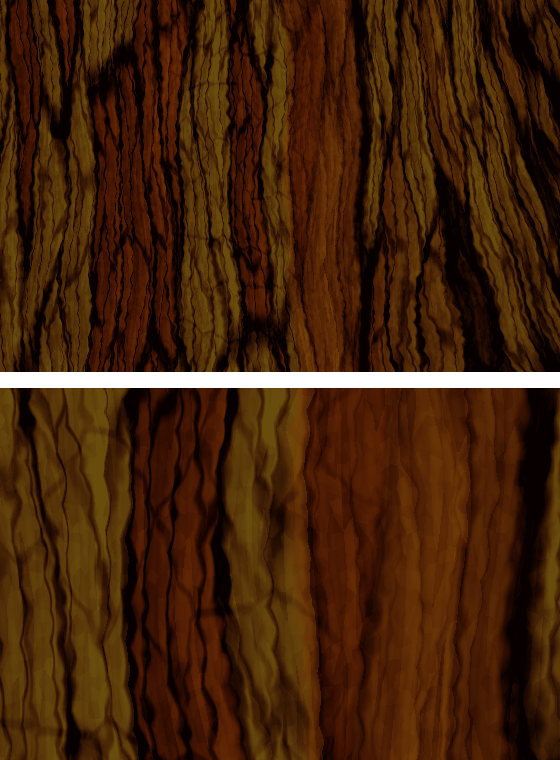
Top: the whole. Bottom: its middle third, enlarged.
Give the GLSL for this texture, as a WebGL 1 fragment shader.

```glsl
precision highp float;
// Shaggy tree bark: long peeling strips over redder inner bark, split by dark cracks.
// Stretched cellular noise at several scales is laid along a leaning, wavy grain
// to build one tone value, which a quadratic colour ramp turns into browns.

uniform vec2 u_resolution;

// Colour ramp: shadow + rise * tone + bend * tone^2
const vec3 SHADOW = vec3(0.075, 0.020, 0.002);
const vec3 RISE = vec3(0.38, 0.16, 0.022);
const vec3 BEND = vec3(-0.08, 0.07, 0.016);
const vec3 INNER_TINT = vec3(1.16, 0.80, 0.50);

// Cells per canvas height, across and along the grain
const vec2 STRIP_SCALE = vec2(13.0, 1.35);
const vec2 SPLIT_SCALE = vec2(33.0, 3.3);
const vec2 FLAKE_SCALE = vec2(17.0, 8.0);
const vec2 FIBRE_SCALE = vec2(135.0, 13.0);
const vec2 GRAIN_SCALE = vec2(115.0, 78.0);
const vec2 RAGGED_SCALE = vec2(58.0, 32.0);

const float BASE_TONE = 0.90;
const float STRIP_DEPTH = 0.85;
const float SPLIT_DEPTH = 0.55;
const float FLAKE_DEPTH = 0.28;
const float INNER_DEPTH = 0.26;
const float RAGGEDNESS = 0.010;
const float LEAN = 0.30;
const float FISSURE_X = 0.975;

vec2 hash2(vec2 p) {
  vec3 q = fract(p.xyx * vec3(0.1031, 0.1030, 0.0973));
  q += dot(q, q.yzx + 33.33);
  return fract((q.xx + q.yz) * q.zy);
}

// Cellular noise: nearest distance, gap to the second, cell id, sideways offset
vec4 cells(vec2 p) {
  vec2 base = floor(p);
  float near = 8.0;
  float second = 8.0;
  float id = 0.0;
  float side = 0.0;
  for (int j = -1; j <= 1; j++) {
    for (int i = -1; i <= 1; i++) {
      vec2 cell = base + vec2(float(i), float(j));
      vec2 away = p - cell - hash2(cell);
      float d = length(away);
      if (d < near) {
        second = near;
        near = d;
        id = hash2(cell + 71.7).x;
        side = away.x;
      } else {
        second = min(second, d);
      }
    }
  }
  return vec4(near, second - near, id, side);
}

float crack(float gap, float width) {
  return 1.0 - smoothstep(width * 0.15, width, gap);
}

// Soft-edged band between two positions
float band(float x, float from, float to, float soft) {
  return smoothstep(from - soft, from + soft, x) * (1.0 - smoothstep(to - soft, to + soft, x));
}

// Straightens the grain: it leans on the right and sways everywhere
vec2 alongGrain(vec2 p) {
  float lean = LEAN * smoothstep(0.9, 1.5, p.x) + 0.05 * band(p.x, 0.55, 0.95, 0.2);
  float sway = 0.012 * sin(p.y * 6.3 + p.x * 7.0) + 0.006 * sin(p.y * 14.7 - p.x * 19.0 + 1.3);
  return vec2(p.x + lean * (p.y - 0.5) + sway, p.y);
}

void main() {
  vec2 p = gl_FragCoord.xy / u_resolution.y;
  vec2 g = alongGrain(p);
  float ragged = cells(g * RAGGED_SCALE + 5.0).x - 0.45;
  vec2 r = g + vec2(RAGGEDNESS * ragged, 0.0);

  vec4 strip = cells(r * STRIP_SCALE + 20.0);
  vec4 split = cells(r * SPLIT_SCALE + 40.0);
  vec4 flake = cells(r * FLAKE_SCALE + 60.0);
  vec4 fibre = cells(g * FIBRE_SCALE + 80.0);
  vec4 grain = cells(p * GRAIN_SCALE);

  // Regions: bare smooth band, finely split right side, dim outer edges
  float bare = band(r.x, 0.775, FISSURE_X, 0.008);
  float fine = smoothstep(0.98, 1.08, p.x);
  float dim = 0.13 * (1.0 - smoothstep(0.0, 0.45, p.x)) + 0.30 * smoothstep(1.25, 1.5, p.x);
  float drift = sin(g.x * 17.0 + 2.0 * sin(g.y * 4.0)) * sin(g.y * 5.0 + g.x * 8.0);

  // Inner bark shows where strips have peeled away
  float peeled = (1.0 - smoothstep(0.27, 0.29, strip.z)) * smoothstep(0.0, 0.06, strip.y);
  float inner = max(peeled * (1.0 - 0.75 * fine), bare * (0.65 + 0.35 * peeled));

  // Relief of the strips
  float tone = BASE_TONE - dim + 0.09 * drift;
  tone += 0.24 * (strip.z - 0.5) + 0.20 * (split.z - 0.5);
  tone += 0.22 * strip.w + 0.16 * split.w;
  tone -= INNER_DEPTH * inner;

  // Cracks from wide to narrow
  float stripGap = crack(strip.y, 0.17 + 0.07 * drift);
  float splitGap = crack(split.y, mix(0.17, 0.24, fine) + 0.06 * drift);
  tone -= STRIP_DEPTH * stripGap * (1.0 - 0.6 * bare);
  tone -= SPLIT_DEPTH * splitGap * (1.0 - 0.75 * bare);
  tone -= FLAKE_DEPTH * crack(flake.y, 0.10) * band(p.x, 0.45, 0.8, 0.1);
  float fissure = abs(r.x - FISSURE_X - 0.006 * sin(p.y * 9.0));
  tone -= 0.9 * (1.0 - smoothstep(0.006, 0.024, fissure));

  // Fibres and fine grain
  tone += 0.24 * (fibre.z - 0.5) + 0.16 * (0.45 - fibre.x);
  tone += 0.14 * (grain.z - 0.5);
  tone = clamp(tone, -0.12, 1.15);

  vec3 bark = SHADOW + RISE * tone + BEND * tone * tone;
  bark *= mix(vec3(1.0), INNER_TINT, inner);
  gl_FragColor = vec4(max(bark, 0.0), 1.0);
}
```
